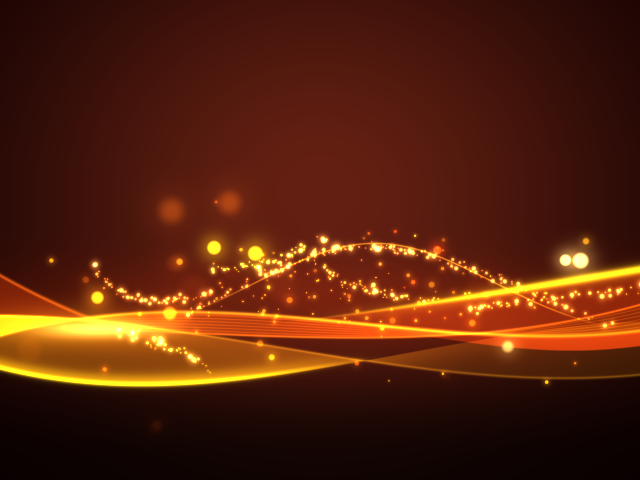
Write a Shadertoy shader that draws this background.

```glsl
const vec3 GOLD = vec3(1, .72, .1);
const vec3 LEMON = vec3(1, .92, .1);
const vec3 PALE = vec3(1, .93, .5);
const vec3 AMBER = vec3(1, .48, .07);
const vec3 EMBER = vec3(.95, .25, .04);

float hash(float n) { return fract(sin(n * 12.9898) * 43758.5); }
vec2 hash2(float n) { return vec2(hash(n), hash(n + 37.7)); }
float bell(float x, float width) { return exp(-x * x / (width * width)); }

float slope(vec2 cell, vec2 offset) {
  float angle = 6.2832 * hash(dot(cell, vec2(1, 57)));
  return dot(vec2(cos(angle), sin(angle)), offset);
}

float gradientNoise(vec2 p) {
  vec2 i = floor(p), f = fract(p), s = f * f * (3. - 2. * f), e = vec2(1, 0);
  return mix(mix(slope(i, f), slope(i + e, f - e), s.x),
             mix(slope(i + e.yx, f - e.yx), slope(i + 1., f - 1.), s.x), s.y);
}

// Cubic through four heights at u = 0, 1/3, 2/3 and 1
float curve(float u, vec4 h) {
  float t = 3. * u, a = t - 1., b = t - 2., c = t - 3.;
  return dot(h, vec4(-a * b * c / 6., t * b * c / 2., -t * a * c / 2., t * a * b / 6.));
}

float between(float y, float a, float b, float aa) {
  return smoothstep(-aa, aa, y - min(a, b)) * smoothstep(-aa, aa, max(a, b) - y);
}

float disc(vec2 p, vec2 center, float radius, float soft) {
  float d = length(p - center);
  return 1. - smoothstep(radius * (1. - soft), radius * (1. + soft), d) + .35 * bell(d, radius * 2.2);
}

// Sparkles strewn along a quadratic Bezier curve
vec3 trail(vec2 p, vec2 a, vec2 b, vec2 c, float spread, float count, vec3 tint) {
  vec2 low = min(a, min(b, c)) - .06, high = max(a, max(b, c)) + .06;
  vec3 light = vec3(0);
  if (any(lessThan(p, low)) || any(greaterThan(p, high))) return light;
  for (float i = 0.; i < count; i++) {
    float seed = i + 91. * a.x, t = hash(seed + .3), size = hash(seed + 5.1);
    vec2 jitter = hash2(seed + 11.) + hash2(seed + 23.) - 1.;
    vec2 q = mix(mix(a, b, t), mix(b, c, t), t) + jitter * spread;
    light += mix(tint, PALE, size * .6) * (.35 + .65 * size)
           * disc(p, q, .0016 + .0032 * size * size * size, .6);
  }
  return light;
}

// Loose lights around a center, densest in the middle
vec3 scatter(vec2 p, vec2 center, vec2 extent, float radius, float count, vec3 warm, vec3 hot) {
  vec3 light = vec3(0);
  for (float i = 0.; i < count; i++) {
    float seed = i + 173. * center.x, size = hash(seed + 2.7);
    vec2 q = center + extent * (hash2(seed) + hash2(seed + 71.) - 1.);
    light += mix(warm, hot, hash(seed + 9.)) * (.25 + .6 * hash(seed + 4.))
           * disc(p, q, radius * (.35 + size * size), .4);
  }
  return light;
}

vec3 backdrop(vec2 p) {
  float d = length((p - vec2(.667, .6)) * vec2(1, 1.15));
  vec3 color = mix(vec3(.39, .125, .07), vec3(.09, .012, .008), smoothstep(0., 1., d));
  return color * mix(.4, 1., smoothstep(.04, .3, p.y));
}

vec3 ribbons(float u, float y, float aa) {
  float bowl = curve(u, vec4(.231, .203, .272, .33));
  float sash = curve(u, vec4(.342, .299, .231, .219));
  float wave = curve(u, vec4(.3, .349, .3125, .311));
  float sweep = curve(u, vec4(.292, .3125, .368, .439));
  float under = curve(u, vec4(.314, .304, .299, .365));
  float fall = curve(u, vec4(.427, .26, .2, .15));
  float arc = .29 + .203 * bell(u - .586, .26);
  float left = 1. - smoothstep(.05, .28, u), right = smoothstep(.45, .95, u);
  // Translucent fills
  vec3 light = between(y, bowl, sash, aa) * vec3(.4, .26, .02)
             * mix(1., .4, smoothstep(.4, .75, u)) * (.75 + .4 * bell(y - bowl, .03));
  light += between(y, sash, wave, aa) * vec3(.65, .48, .05) * left;
  light += between(y, wave, under, aa) * vec3(.3, .11, .01) * (1. - .5 * left);
  light += between(y, sweep, under, aa) * vec3(.3, .09, .015) * smoothstep(.35, .7, u);
  light += between(y, wave, wave - .032 * right, aa) * vec3(.55, .13, .03) * right;
  light += between(y, fall, wave, aa) * vec3(.24, .07, .01) * left;
  // Fine strands fanned between two edges
  for (float i = 1.; i < 7.; i++)
    light += AMBER * .16 * bell(y - mix(wave, under, i / 7.), .0016) * smoothstep(.15, .3, u);
  // Glowing edges
  light += LEMON * (bell(y - bowl - .003, .005) + .3 * bell(y - bowl - .01, .014)) * (1. - smoothstep(.25, .62, u));
  light += GOLD * bell(y - sash, .003) * mix(.28, .95, left);
  light += GOLD * bell(y - wave, .0035) * (.55 + .4 * bell(u - .58, .2));
  light += LEMON * (bell(y - sweep, .0025 + .005 * right) + .25 * bell(y - sweep, .016)) * smoothstep(.42, .85, u);
  light += AMBER * bell(y - under, .0025) * .55 * smoothstep(.15, .4, u);
  light += AMBER * bell(y - fall, .004) * .5 * left;
  return light + GOLD * .5 * bell(y - arc, .002) * smoothstep(.27, .45, u) * (1. - smoothstep(.8, .97, u));
}

void mainImage(out vec4 fragColor, in vec2 fragCoord) {
  vec2 uv = fragCoord / iResolution.xy, p = uv * vec2(4. / 3., 1);
  // Warm mist and the flare at the knot
  float mist = .8 + .6 * gradientNoise(p * vec2(3, 6));
  vec3 color = backdrop(p) + vec3(.14, .03, 0) * bell(p.y - .36, .09) * mist;
  color += ribbons(uv.x, p.y, 1. / iResolution.y);
  color += PALE * .75 * bell(p.x - .205, .11) * bell(p.y - .314, .016);
  color += GOLD * .35 * bell(p.x - .16, .22) * bell(p.y - .318, .04);
  // Sparkling trails
  vec2 crest = vec2(.781, .484);
  color += trail(p, vec2(.186, .462), vec2(.281, .264), vec2(.677, .505), .013, 85., AMBER);
  color += trail(p, vec2(.425, .441), vec2(.57, .44), vec2(.64, .49), .012, 48., LEMON);
  color += trail(p, vec2(.39, .344), vec2(.668, .5), crest, .009, 75., AMBER);
  color += trail(p, crest, vec2(.903, .488), vec2(1.285, .314), .012, 80., AMBER);
  color += trail(p, vec2(.66, .46), vec2(.72, .385), vec2(.905, .37), .014, 50., GOLD);
  color += trail(p, vec2(.97, .352), vec2(1.1, .385), vec2(1.34, .398), .012, 60., GOLD);
  color += trail(p, vec2(.23, .31), vec2(.36, .29), vec2(.43, .235), .015, 40., GOLD);
  // Dust, drifting lights and faint blurs
  color += scatter(p, vec2(.72, .4), vec2(.4, .12), .003, 90., AMBER, GOLD);
  color += scatter(p, vec2(.64, .37), vec2(.72, .22), .005, 45., EMBER, LEMON);
  color += scatter(p, vec2(.6, .36), vec2(.7, .3), .028, 9., EMBER, AMBER) * .1;
  // Principal lights
  color += AMBER * .24 * (disc(p, vec2(.357, .561), .023, .7) + disc(p, vec2(.478, .578), .021, .7));
  color += LEMON * (disc(p, vec2(.446, .484), .013, .3) + disc(p, vec2(.532, .472), .014, .3));
  color += GOLD * disc(p, vec2(.203, .38), .012, .3) + AMBER * disc(p, vec2(.354, .347), .013, .3);
  color += PALE * (disc(p, vec2(1.21, .457), .015, .3) + disc(p, vec2(1.178, .458), .011, .3));
  color += PALE * .6 * disc(p, vec2(1.058, .278), .011, .5) + EMBER * disc(p, vec2(.911, .479), .008, .3);
  fragColor = vec4(min(color, 1.), 1);
}
```
